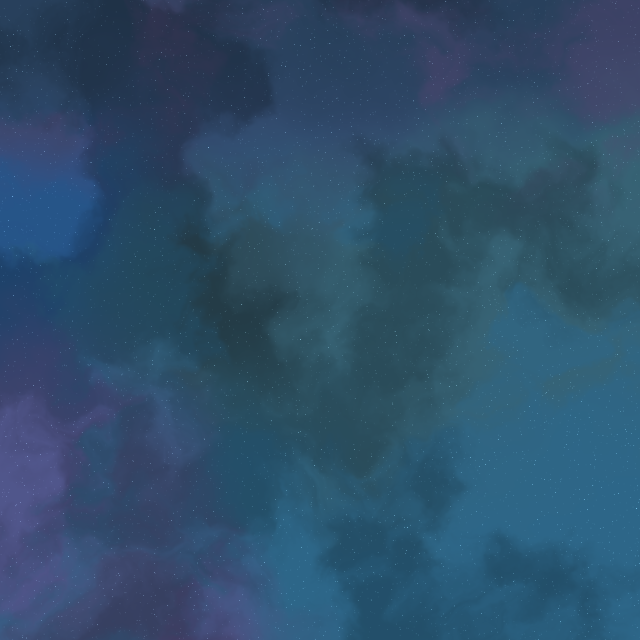
Write a WebGL 2 fragment shader that draws this texture.

```glsl
#version 300 es
precision highp float;
// A dim nebula under a fine dust of stars: broad colour regions are laid out
// by gradients on coordinates bent by fractal noise, then broken up by tinted
// patches and shading; the stars are jittered dots on two overlaid grids.

uniform vec2 u_resolution;
out vec4 fragColor;

const vec3 TEAL   = vec3(0.200, 0.360, 0.425);
const vec3 AZURE  = vec3(0.165, 0.375, 0.500);
const vec3 BLUE   = vec3(0.140, 0.310, 0.500);
const vec3 INDIGO = vec3(0.185, 0.270, 0.400);
const vec3 NIGHT  = vec3(0.140, 0.230, 0.325);
const vec3 VIOLET = vec3(0.295, 0.315, 0.510);
const vec3 WINE   = vec3(0.300, 0.250, 0.410);
const vec3 MOSS   = vec3(0.165, 0.275, 0.325);
const vec3 STAR_TINT = vec3(0.75, 0.95, 1.0);

const int   OCTAVES     = 6;
const float GAIN        = 0.52;
const float WARP_SCALE  = 3.2;
const float WARP_AMOUNT = 0.36;
const float CURL_SCALE  = 11.0;   // small billows on the cloud edges
const float CURL_AMOUNT = 0.07;
const float SHADE_SCALE = 4.5;
const float SHADE_DARK  = 0.83;
const float SHADE_LIGHT = 1.07;
const vec2  MOSS_CENTRE = vec2(0.35, 0.51);
const int   STAR_LAYERS = 2;
const float STAR_GRID   = 90.0;   // cells across the canvas
const float STAR_SHARE  = 0.40;   // share of cells holding a star
const float STAR_RADIUS = 0.0007;
const float STAR_GLOW   = 0.34;

// Integer hash: three values in 0..1 per cell and seed
vec3 hash3(vec2 cell, int seed) {
    uvec3 v = uvec3(ivec3(ivec2(cell), seed)) * 1664525u + 1013904223u;
    v.x += v.y * v.z; v.y += v.z * v.x; v.z += v.x * v.y;
    v ^= v >> 16u;
    v.x += v.y * v.z; v.y += v.z * v.x; v.z += v.x * v.y;
    return vec3(v >> 8u) / 16777216.0;
}

float valueNoise(vec2 p, int seed) {
    vec2 i = floor(p), f = p - i;
    f = f * f * f * (f * (f * 6.0 - 15.0) + 10.0);
    float a = hash3(i, seed).x;
    float b = hash3(i + vec2(1, 0), seed).x;
    float c = hash3(i + vec2(0, 1), seed).x;
    float d = hash3(i + vec2(1, 1), seed).x;
    return mix(mix(a, b, f.x), mix(c, d, f.x), f.y);
}

// Fractal noise in 0..1, each octave turned to hide the lattice
float fbm(vec2 p, int seed) {
    const mat2 TURN = mat2(1.6, 1.2, -1.2, 1.6);
    float sum = 0.0, weight = 0.5, total = 0.0;
    for (int i = 0; i < OCTAVES; i++) {
        sum += weight * valueNoise(p, seed + i);
        total += weight;
        weight *= GAIN;
        p = TURN * p + 3.7;
    }
    return sum / total;
}

vec2 bend(vec2 p, int seed) {
    return vec2(fbm(p, seed), fbm(p, seed + 20)) - 0.5;
}

// Falls from 1 at the inner bound to 0 at the outer bound
float fade(float inner, float outer, float x) {
    return 1.0 - smoothstep(inner, outer, x);
}

vec3 nebula(vec2 p) {
    vec2 curl = CURL_AMOUNT * bend(p * CURL_SCALE, 300);
    vec2 q = p + curl + WARP_AMOUNT * bend(p * WARP_SCALE, 10);

    // Broad regions
    vec3 col = mix(AZURE, TEAL, smoothstep(0.10, 0.45, q.y));
    col = mix(col, INDIGO, smoothstep(0.50, 0.80, q.y - 0.5 * (q.x - 0.5)));
    col = mix(col, NIGHT, 0.85 * smoothstep(0.72, 0.98, q.y));
    col = mix(col, BLUE, fade(0.05, 0.30, q.x) * fade(0.70, 0.90, q.y));
    col = mix(col, VIOLET, fade(0.32, 0.54, length(q * vec2(1.2, 1.0))));
    float moss = fade(0.06, 0.23, length((q - MOSS_CENTRE) * vec2(0.9, 1.1)));
    col = mix(col, MOSS, 0.9 * moss);

    // Ragged tinted patches
    vec2 r = p + curl + 0.4 * (q - p);
    float azure = smoothstep(0.50, 0.64, fbm(r * 4.5, 50));
    float wine = smoothstep(0.48, 0.66, fbm(r * 4.0, 70));
    float wineZone = max(smoothstep(0.6, 0.85, p.y), fade(0.25, 0.6, length(p)));
    col = mix(col, AZURE, 0.6 * azure * fade(0.60, 0.85, p.y));
    col = mix(col, WINE, 0.5 * wine * wineZone);

    // Cloud shading
    float shade = smoothstep(0.32, 0.58, fbm(r * SHADE_SCALE, 90));
    return col * mix(SHADE_DARK, SHADE_LIGHT, shade);
}

// Mostly faint dots, a few bright ones
float stars(vec2 p, float pixel) {
    float radius = max(STAR_RADIUS, 0.36 * pixel);
    float spread = STAR_RADIUS / radius;
    float light = 0.0;
    for (int i = 0; i < STAR_LAYERS; i++) {
        vec2 g = p * STAR_GRID + 0.5 * float(i);
        vec2 cell = floor(g);
        vec3 place = hash3(cell, 200 + i);
        vec3 trait = hash3(cell, 220 + i);
        float d = length(g - cell - 0.1 - 0.8 * place.xy) / (STAR_GRID * radius);
        float power = 0.15 + 0.6 * trait.x * trait.x + 0.8 * pow(trait.y, 60.0);
        light += step(place.z, STAR_SHARE) * power * spread * spread * exp(-d * d);
    }
    return light;
}

void main() {
    float size = min(u_resolution.x, u_resolution.y);
    vec2 p = gl_FragCoord.xy / size;
    vec3 col = nebula(p) + STAR_GLOW * STAR_TINT * stars(p, 1.0 / size);
    fragColor = vec4(col, 1.0);
}
```
